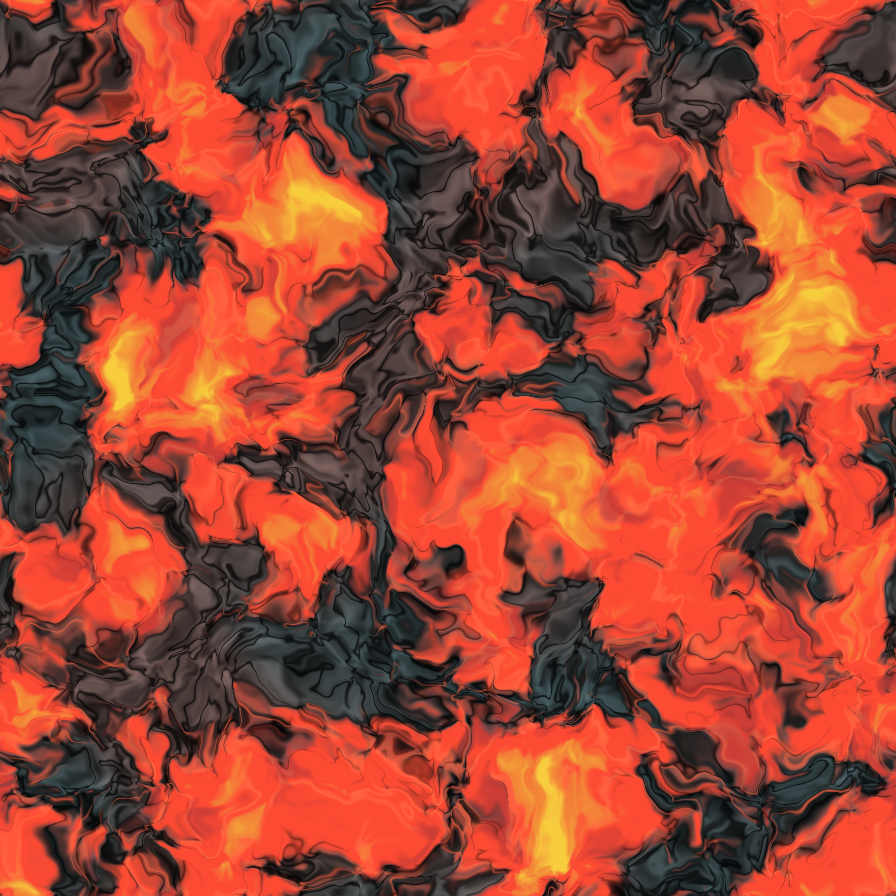
A Shadertoy shader for this texture:

```glsl
// Integer hash of a lattice cell, returned as a unit gradient
vec2 hashGradient(vec2 cell, uint seed) {
    uvec2 c = uvec2(cell);
    uint n = c.x * 1597u + c.y * 51749u + seed * 7919u;
    n = (n ^ 61u) ^ (n >> 16u);
    n *= 9u;
    n ^= n >> 4u;
    n *= 668265u;
    n ^= n >> 15u;
    n *= 2246822u + 1u;
    n ^= n >> 13u;
    float angle = 6.28319 * float(n & 65535u) / 65536.0;
    return vec2(cos(angle), sin(angle));
}

float cornerValue(vec2 cell, vec2 offset, vec2 local, float period, uint seed) {
    return dot(hashGradient(mod(cell + offset, period), seed), local - offset);
}

// Gradient noise that wraps after a whole number of cells
float wrapNoise(vec2 p, float period, uint seed) {
    vec2 cell = floor(p), f = p - cell;
    vec2 u = f * f * f * (f * (f * 6.0 - 15.0) + 10.0);
    float bottom = mix(cornerValue(cell, vec2(0, 0), f, period, seed),
                       cornerValue(cell, vec2(1, 0), f, period, seed), u.x);
    float top = mix(cornerValue(cell, vec2(0, 1), f, period, seed),
                    cornerValue(cell, vec2(1, 1), f, period, seed), u.x);
    return mix(bottom, top, u.y);
}

float fbm(vec2 uv, float period, int octaves, uint seed) {
    float sum = 0.0, amplitude = 1.0;
    for (int i = 0; i < octaves; i++) {
        sum += amplitude * wrapNoise(uv * period, period, seed + uint(i));
        period *= 2.0;
        amplitude *= 0.55;
    }
    return sum;
}

void mainImage(out vec4 fragColor, in vec2 fragCoord) {
    vec2 uv = fragCoord / iResolution.xy;

    // Two stages of warping: broad flow, then fine curls
    vec2 flow = vec2(fbm(uv, 5.0, 4, 10u), fbm(uv, 5.0, 4, 20u));
    vec2 p = uv + 0.07 * flow;
    vec2 curl = vec2(fbm(p, 16.0, 3, 30u), fbm(p, 16.0, 3, 40u));
    vec2 q = p + 0.022 * curl;

    // Wrinkles and cracks follow the zero lines of folded noise
    float wrinkle = abs(fbm(q, 20.0, 3, 50u));
    float crack = abs(fbm(q, 11.0, 3, 60u));
    float heat = 4.0 * fbm(q, 6.0, 5, 70u) + 1.1 * (wrinkle - 0.16);

    // Grey crust with a drifting tint and dark creases
    float tint = smoothstep(-0.3, 0.3, fbm(uv, 3.0, 2, 80u));
    vec3 crust = mix(vec3(0.20, 0.26, 0.27), vec3(0.34, 0.27, 0.26), tint);
    crust *= mix(0.38, 1.0, smoothstep(0.0, 0.13, wrinkle));
    crust *= 0.95 + 0.8 * fbm(q, 40.0, 2, 90u);

    // Molten rock with soft veils and bright filaments
    float veil = fbm(p + 0.01 * curl, 14.0, 4, 100u);
    vec3 lava = mix(vec3(0.80, 0.24, 0.21), vec3(0.99, 0.29, 0.20),
                    smoothstep(-0.35, 0.1, veil + 0.25 * heat));
    lava += vec3(0.02, 0.09, 0.05) * smoothstep(0.12, 0.0, crack);

    // Yellow cores in the hottest places
    float core = heat + 1.6 * fbm(uv, 5.0, 2, 110u) + 0.7 * veil;
    lava = mix(lava, vec3(0.95, 0.52, 0.22), smoothstep(1.2, 2.0, core));
    lava = mix(lava, vec3(0.97, 0.80, 0.24), smoothstep(1.9, 3.0, core));

    // Charred rims, then glow and thin red veins
    float rim = exp(-14.0 * (heat + 0.52) * (heat + 0.52));
    crust *= 1.0 - 0.5 * rim;
    float glow = smoothstep(-0.65, 0.45, heat);
    float vein = smoothstep(0.07, 0.0, crack) * smoothstep(-1.3, -0.2, heat);
    vec3 color = mix(crust, lava, max(glow, 0.75 * vein));
    color *= 1.0 - 0.25 * smoothstep(0.07, 0.0, wrinkle) * (1.0 - smoothstep(0.0, 0.9, heat));

    fragColor = vec4(clamp(color, 0.0, 1.0), 1.0);
}
```
